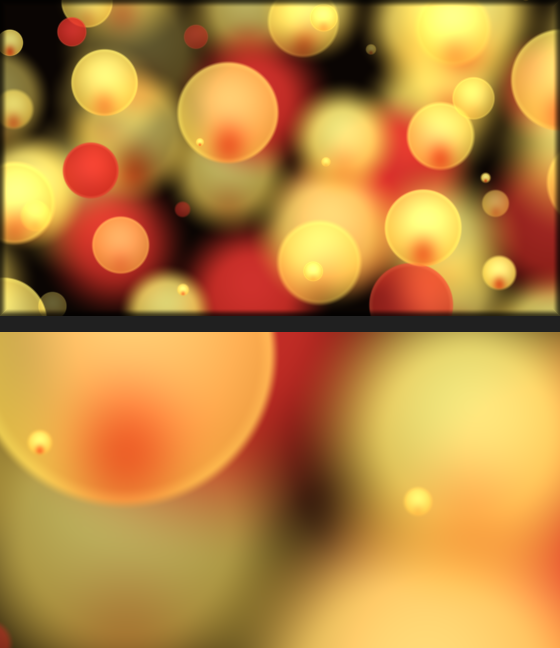
Top: the whole. Bottom: its middle third, enlarged.
Reproduce this background procedurally as a WebGL 1 fragment shader.

```glsl
precision highp float;

uniform vec2 u_resolution;

float hash(float n) {
    return fract(sin(n * 127.1) * 43758.5453);
}

// Evenly spread centres with a little jitter, reaching past the borders.
vec2 scatter(float id, float aspect) {
    vec2 spot = fract(id * vec2(0.7549, 0.5698) + 0.16);
    spot += 0.12 * (vec2(hash(id + 0.3), hash(id + 0.7)) - 0.5);
    return (spot * 1.1 - 0.05) * vec2(aspect, 1.0);
}

// Golden or crimson light with a red ember in its lower half.
vec3 lightColor(vec2 q, float id, float crimsonShare) {
    float glow = exp(-1.1 * dot(q - vec2(0.0, 0.2), q - vec2(0.0, 0.2)));
    vec3 gold = mix(vec3(0.8, 0.64, 0.2), vec3(1.0, 0.96, 0.52), glow);
    vec3 crimson = mix(vec3(0.68, 0.14, 0.1), vec3(0.84, 0.2, 0.18), glow);

    vec2 fromEmber = (q - vec2(0.0, -0.7)) * vec2(1.9, 1.6);
    float ember = exp(-1.8 * dot(fromEmber, fromEmber)) * (0.1 + 0.75 * hash(id + 5.1));
    gold = mix(gold, vec3(0.8, 0.22, 0.07), ember);
    return mix(gold, crimson, step(hash(id + 2.9), crimsonShare));
}

// Lays one translucent disc over the colour below; blur is relative to the radius.
vec3 addDisc(vec3 below, vec2 q, float blur, float opacity, vec3 light) {
    float d = length(q);
    float mask = 1.0 - smoothstep(1.0 - blur, 1.0 + blur, d);
    float rim = smoothstep(0.88, 0.98, d) * (1.0 - smoothstep(0.03, 0.3, blur));
    light += rim * vec3(0.05, 0.08, 0.05);
    vec3 covered = mix(below, light, opacity) + 0.18 * below * light;
    return mix(below, covered, mask);
}

void main() {
    float aspect = u_resolution.x / u_resolution.y;
    vec2 uv = gl_FragCoord.xy / u_resolution;
    vec2 p = uv * vec2(aspect, 1.0);
    vec3 color = vec3(0.04, 0.02, 0.01);

    // Distant lights, far out of focus, sparse towards the upper left.
    for (int i = 0; i < 30; i++) {
        float id = float(i) + 1.0;
        vec2 center = scatter(id, aspect);
        float radius = mix(0.12, 0.21, hash(id + 0.11));
        float density = smoothstep(0.05, 0.5, distance(center, vec2(0.2, 0.86)));
        float opacity = mix(0.7, 0.97, hash(id + 0.53)) * mix(0.2, 1.0, density);
        vec2 q = (p - center) / radius;
        float blur = mix(0.25, 0.6, hash(id + 0.37));
        color = addDisc(color, q, blur, opacity, lightColor(q, id, 0.2));
    }

    // Large lights close to focus.
    for (int i = 0; i < 15; i++) {
        float id = float(i) + 61.0;
        float radius = mix(0.08, 0.17, hash(id + 0.11));
        vec2 q = (p - scatter(id, aspect)) / radius;
        float blur = 0.004 / radius + 0.1 * pow(hash(id + 0.37), 3.0);
        float opacity = mix(0.5, 0.95, hash(id + 0.53));
        color = addDisc(color, q, blur, opacity, lightColor(q, id, 0.1));
    }

    // Small crisp lights in front.
    for (int i = 0; i < 18; i++) {
        float id = float(i) + 131.0;
        float size = hash(id + 0.11);
        float radius = mix(0.012, 0.07, size * size);
        vec2 q = (p - scatter(id, aspect)) / radius;
        float blur = 0.003 / radius + 0.15 * pow(hash(id + 0.37), 2.0);
        float opacity = mix(0.35, 0.95, hash(id + 0.53));
        color = addDisc(color, q, blur, opacity, lightColor(q, id, 0.15));
    }

    // Thin dark frame.
    vec2 border = min(uv, 1.0 - uv) * vec2(aspect, 1.0);
    color *= mix(0.3, 1.0, smoothstep(0.0, 0.025, min(border.x, border.y)));
    gl_FragColor = vec4(clamp(color, 0.0, 1.0), 1.0);
}
```
